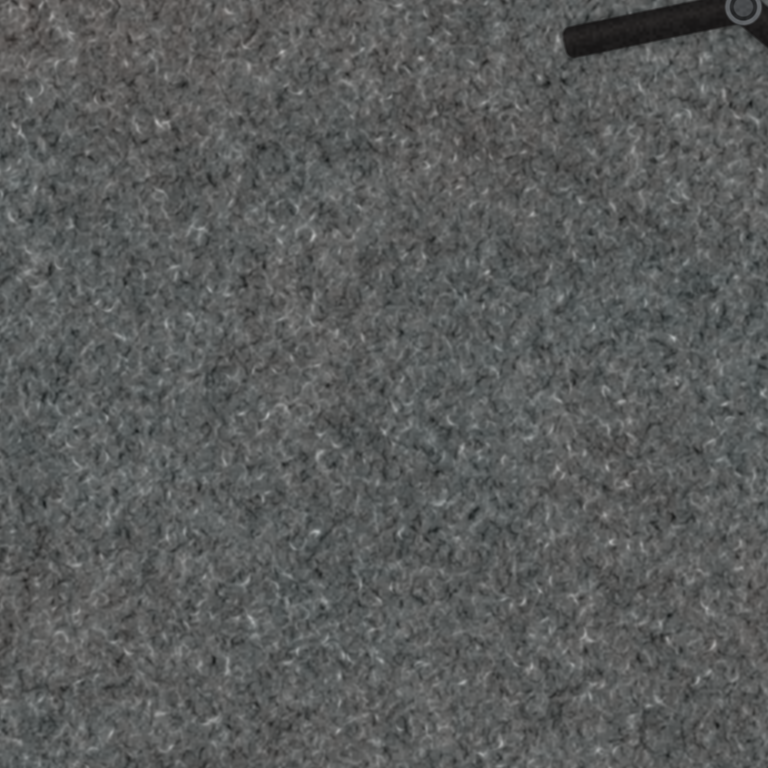
Reproduce this texture procedurally as a WebGL 1 fragment shader.

```glsl
precision highp float;
uniform vec2 u_resolution;

// Felt
const vec3 FELT = vec3(0.353, 0.361, 0.359);
const vec3 WARM_SHIFT = vec3(0.016, -0.003, -0.008);
const float FIBRE_CELLS = 62.0;
const float FIBRE_WIDTH = 0.19;
const float FIBRE_LENGTH = 0.50;
const float FIBRE_SPREAD = 2.5;
const float FIBRE_LEAN = -0.15;
const float FIBRE_CONTRAST = 0.100;
const float GRAIN_CELLS = 230.0;
const float GRAIN_CONTRAST = 0.09;
const float MOTTLE_CONTRAST = 0.05;

// Dark rods joined by a ring
const vec3 ROD_DARK = vec3(0.105, 0.100, 0.100);
const vec3 ROD_SHEEN = vec3(0.045, 0.042, 0.040);
const vec3 RING_GREY = vec3(0.33, 0.34, 0.35);
const vec2 ROD_TIP = vec2(0.735, 0.943);
const vec2 JOINT = vec2(0.968, 0.991);
const vec2 SECOND_TIP = vec2(1.060, 0.914);
const float ROD_RADIUS = 0.0205;
const float ROD_CORNER = 0.011;
const float RING_RADIUS = 0.021;
const float EDGE = 0.0022;

float hash(vec2 p) {
  vec3 q = fract(p.xyx * vec3(0.1031, 0.1030, 0.0973));
  q += dot(q, q.yzx + 33.33);
  return fract((q.x + q.y) * q.z);
}

// Value noise centred on zero
float noise(vec2 p) {
  vec2 i = floor(p), f = fract(p);
  f = f * f * (3.0 - 2.0 * f);
  float low = mix(hash(i), hash(i + vec2(1.0, 0.0)), f.x);
  float high = mix(hash(i + vec2(0.0, 1.0)), hash(i + 1.0), f.x);
  return mix(low, high, f.y) - 0.5;
}

// One scattered layer of short bent strands, light and dark
float fibreLayer(vec2 p, float seed) {
  vec2 cell = floor(p);
  float sum = 0.0;
  for (int y = -1; y <= 1; y++) {
    for (int x = -1; x <= 1; x++) {
      vec2 id = cell + vec2(float(x), float(y));
      vec2 key = id + seed * 17.0 + 40.0;
      vec2 centre = id + vec2(hash(key), hash(key + 211.3));
      float angle = (hash(key + 87.7) - 0.5) * FIBRE_SPREAD + FIBRE_LEAN;
      float c = cos(angle), s = sin(angle);
      vec2 q = mat2(c, -s, s, c) * (p - centre);
      q.x += (hash(key + 149.1) - 0.5) * 1.6 * q.y * q.y;
      q /= vec2(FIBRE_WIDTH, FIBRE_LENGTH * mix(0.7, 1.1, hash(key + 31.9)));
      float pick = hash(key + 307.5);
      float tone = 2.0 * pick - 1.0 + step(0.985, pick);
      sum += tone * exp(-dot(q, q));
    }
  }
  return sum;
}

vec3 felt(vec2 p) {
  float fibres = 0.0;
  for (int i = 0; i < 4; i++) {
    float k = float(i);
    fibres += fibreLayer(p * FIBRE_CELLS * (1.0 + 0.09 * k) + k * 0.37, k);
  }
  float grain = noise(p * GRAIN_CELLS);
  float mottle = noise(p * 7.0 + 3.0) * 0.5 + noise(p * 21.0 + 9.0);
  float warmth = noise(p * 5.0 + 20.0) + 0.8 * noise(p * 55.0 + 5.0);
  warmth += 0.8 * smoothstep(0.7, 1.0, p.y) * (1.0 - p.x);
  return FELT + WARM_SHIFT * warmth + fibres * FIBRE_CONTRAST
    + grain * GRAIN_CONTRAST + mottle * MOTTLE_CONTRAST;
}

// Rod coordinates: x along from the middle, y across
vec2 rodFrame(vec2 p, vec2 a, vec2 b) {
  vec2 along = normalize(b - a);
  vec2 d = p - 0.5 * (a + b);
  return vec2(dot(d, along), dot(d, vec2(-along.y, along.x)));
}

vec3 drawRod(vec3 base, vec2 p, vec2 a, vec2 b) {
  vec2 q = rodFrame(p, a, b);
  vec2 d = abs(q) - vec2(0.5 * length(b - a), ROD_RADIUS) + ROD_CORNER;
  float dist = length(max(d, 0.0)) + min(max(d.x, d.y), 0.0) - ROD_CORNER;
  base *= 1.0 - 0.22 * exp(-max(dist, 0.0) / 0.005);
  float sheen = exp(-pow((q.y / ROD_RADIUS - 0.25) / 0.4, 2.0));
  vec3 body = ROD_DARK + ROD_SHEEN * sheen + 0.04 * noise(p * GRAIN_CELLS);
  return mix(base, body, 1.0 - smoothstep(-EDGE, EDGE, dist));
}

vec3 drawRing(vec3 base, vec2 p) {
  float r = length(p - JOINT);
  float disc = 1.0 - smoothstep(-EDGE, EDGE, r - RING_RADIUS - 0.003);
  float rim = 1.0 - smoothstep(0.0015, 0.0045, abs(r - RING_RADIUS));
  float groove = 1.0 - smoothstep(0.001, 0.004, abs(r - RING_RADIUS * 0.72));
  vec3 body = RING_GREY * (0.85 + 0.3 * rim - 0.4 * groove);
  return mix(base, body + 0.05 * noise(p * GRAIN_CELLS), disc);
}

void main() {
  vec2 p = gl_FragCoord.xy / u_resolution.y;
  vec3 color = felt(p);
  color = drawRod(color, p, ROD_TIP, JOINT);
  color = drawRod(color, p, JOINT, SECOND_TIP);
  color = drawRing(color, p);
  gl_FragColor = vec4(clamp(color, 0.0, 1.0), 1.0);
}
```
